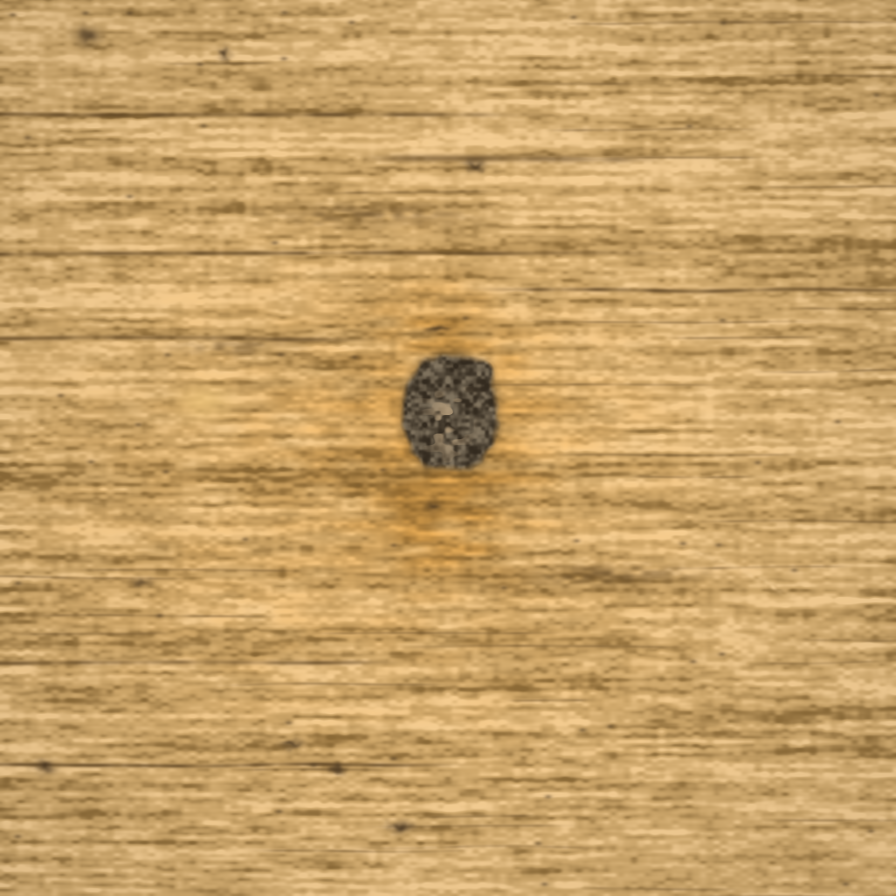
Write a three.js fragment shader that draws this texture.

```glsl
// Weathered horizontal wood grain with a rust-stained iron nail head near the middle.
#define NAIL_CENTER vec2(0.5025, 0.539)
#define NAIL_RADII vec2(0.052, 0.063)
#define GRAIN_CONTRAST 1.08
#define CRACK_COUNT 36
#define WOOD_DARK vec3(0.55, 0.42, 0.22)
#define WOOD_MID vec3(0.81, 0.66, 0.425)
#define WOOD_LIGHT vec3(0.95, 0.80, 0.575)
#define RUST_COLOR vec3(0.74, 0.52, 0.21)
#define IRON_DARK vec3(0.20, 0.165, 0.12)
#define IRON_LIGHT vec3(0.50, 0.45, 0.37)

varying vec2 vUv;

float hash(vec2 p) {
  return fract(sin(dot(p, vec2(127.1, 311.7))) * 43758.5453);
}

float noise(vec2 p) {
  vec2 i = floor(p), f = fract(p);
  f = f * f * (3.0 - 2.0 * f);
  return mix(mix(hash(i), hash(i + vec2(1.0, 0.0)), f.x),
             mix(hash(i + vec2(0.0, 1.0)), hash(i + vec2(1.0, 1.0)), f.x), f.y);
}

// Soft elliptical spot, 1 at its centre
float blob(vec2 p, vec2 center, vec2 radii) {
  vec2 q = (p - center) / radii;
  return exp(-dot(q, q));
}

// Thin broken line that fades at both ends
float crack(vec2 p, vec2 center, float halfLength, float thickness) {
  float wobble = 0.003 * (noise(vec2(p.x * 9.0, center.y * 90.0)) - 0.5);
  float fade = 1.0 - smoothstep(0.6, 1.0, abs(p.x - center.x) / halfLength);
  float d = (p.y - center.y - wobble) / thickness;
  return fade * exp(-d * d) * (0.25 + 0.75 * noise(vec2(p.x * 45.0, center.y * 70.0)));
}

// Stretched noise layers, from long streaks to short fibres
float grain(vec2 p) {
  p.y += 0.003 * (noise(p * vec2(4.0, 9.0)) - 0.5);
  float g = 0.20 * (noise(p * vec2(2.0, 30.0)) - 0.5);
  g += 0.40 * (noise(p * vec2(3.0, 100.0) + 17.0) - 0.5);
  g += 0.52 * (noise(p * vec2(8.0, 185.0) + 43.0) - 0.5);
  g += 0.42 * (noise(p * vec2(38.0, 170.0) + 71.0) - 0.5);
  g += 0.36 * (noise(p * vec2(130.0, 220.0) + 29.0) - 0.5);
  return g * GRAIN_CONTRAST;
}

float cracks(vec2 p) {
  float c = 0.0;
  for (int i = 0; i < CRACK_COUNT; i++) {
    float k = float(i);
    vec2 center = vec2(hash(vec2(k, 1.3)), hash(vec2(k, 5.7)));
    c += 0.4 * crack(p, center, mix(0.04, 0.20, hash(vec2(k, 9.1))), 0.0018);
  }
  // Main long fissures and dull smears
  c += 0.85 * crack(p, vec2(0.20, 0.872), 0.42, 0.0028);
  c += 0.80 * crack(p, vec2(0.25, 0.717), 0.55, 0.0027);
  c += 0.90 * crack(p, vec2(0.80, 0.676), 0.29, 0.0026);
  c += 0.85 * crack(p, vec2(0.15, 0.622), 0.30, 0.0028);
  c += 0.80 * crack(p, vec2(0.12, 0.260), 0.36, 0.0027);
  c += 0.85 * crack(p, vec2(0.22, 0.146), 0.32, 0.0024);
  c += 0.70 * crack(p, vec2(0.57, 0.822), 0.18, 0.0040);
  float broken = noise(p * vec2(90.0, 180.0));
  c += 0.8 * broken * blob(p, vec2(0.68, 0.358), vec2(0.085, 0.010));
  c += 0.6 * broken * blob(p, vec2(0.27, 0.612), vec2(0.060, 0.009));
  return c + 0.7 * broken * blob(p, vec2(0.42, 0.760), vec2(0.090, 0.011));
}

// Scattered pits, one candidate per cell, plus the larger knots
float pits(vec2 p) {
  vec2 cell = floor(p * 24.0);
  vec2 spot = 0.25 + 0.5 * vec2(hash(cell + 3.1), hash(cell + 8.6));
  float s = 0.4 * step(0.92, hash(cell + 15.4)) * blob(fract(p * 24.0), spot, vec2(0.10, 0.06));
  vec2 q = p + 0.006 * (vec2(noise(p * 130.0), noise(p * 130.0 + 50.0)) - 0.5);
  s += 0.75 * blob(q, vec2(0.098, 0.960), vec2(0.012, 0.009));
  s += 0.75 * blob(q, vec2(0.250, 0.940), vec2(0.006, 0.006));
  s += 0.75 * blob(q, vec2(0.530, 0.815), vec2(0.011, 0.005));
  s += 0.80 * blob(q, vec2(0.050, 0.144), vec2(0.010, 0.007));
  s += 0.75 * blob(q, vec2(0.376, 0.142), vec2(0.009, 0.005));
  s += 0.85 * blob(q, vec2(0.447, 0.077), vec2(0.011, 0.006));
  s += 0.65 * blob(q, vec2(0.325, 0.169), vec2(0.010, 0.005));
  s += 0.60 * blob(q, vec2(0.157, 0.351), vec2(0.010, 0.005));
  s += 0.70 * blob(q, vec2(0.485, 0.434), vec2(0.008, 0.006));
  return min(s + 0.75 * blob(q, vec2(0.488, 0.632), vec2(0.011, 0.004)), 1.0);
}

void main() {
  vec2 p = vUv;
  // Wood, darker toward the corners
  float t = 0.55 + grain(p);
  t += 0.35 * (crack(p, vec2(0.5, 0.371), 0.3, 0.004) + crack(p, vec2(0.2, 0.252), 0.4, 0.004));
  vec3 color = mix(WOOD_DARK, WOOD_MID, smoothstep(-0.1, 0.56, t));
  color = mix(color, WOOD_LIGHT, smoothstep(0.46, 1.0, t));
  vec2 fromMiddle = p - 0.5;
  color *= 1.03 - 0.22 * dot(fromMiddle, fromMiddle);
  // Rust bleeding into the fibres
  float rust = 0.65 * blob(p, vec2(0.495, 0.420), vec2(0.080, 0.055));
  rust += 0.40 * blob(p, vec2(0.495, 0.640), vec2(0.060, 0.045));
  rust += 0.55 * blob(p, NAIL_CENTER, vec2(0.130, 0.090));
  rust += 0.35 * blob(p, vec2(0.42, 0.45), vec2(0.36, 0.27));
  rust *= 0.25 + 0.85 * noise(p * vec2(28.0, 75.0));
  color = mix(color, RUST_COLOR * (0.7 + 0.55 * t), min(rust, 0.75));
  // Pale patch and curved scratch
  color = mix(color, vec3(0.92, 0.76, 0.47), 0.75 * blob(p, vec2(0.228, 0.552), vec2(0.028, 0.017)));
  float arc = p.y - 0.388 + 0.25 * (p.x - 0.76) + 1.6 * (p.x - 0.76) * (p.x - 0.76);
  float span = smoothstep(0.75, 0.79, p.x) * (1.0 - smoothstep(0.87, 0.90, p.x));
  color = mix(color, WOOD_LIGHT, span * noise(p * 160.0) * exp(-arc * arc / 0.000016));
  color = mix(color, vec3(0.37, 0.27, 0.14), min(cracks(p), 0.75));
  color = mix(color, vec3(0.27, 0.20, 0.12), pits(p));
  // Rough nail head with a small upper right corner
  vec2 q = (p - NAIL_CENTER) / NAIL_RADII;
  float radius = pow(pow(abs(q.x), 2.4) + pow(abs(q.y), 2.4), 1.0 / 2.4);
  radius += 0.09 * (noise(p * 95.0) - 0.5) - 0.18 * blob(q, vec2(0.82, 0.80), vec2(0.2));
  float pitted = 0.5 * noise(p * 120.0) + 0.5 * noise(p * 230.0 + 31.0);
  vec3 iron = mix(IRON_DARK, IRON_LIGHT, smoothstep(0.15, 0.9, pitted));
  float flakes = smoothstep(0.50, 0.72, noise(p * vec2(90.0, 150.0) + 12.0));
  iron = mix(iron, vec3(0.74, 0.64, 0.50), 0.85 * flakes * blob(q, vec2(-0.05, -0.15), vec2(0.42, 0.6)));
  color *= 1.0 - 0.15 * (1.0 - smoothstep(1.0, 1.2, radius));
  color = mix(color, iron, 1.0 - smoothstep(0.92, 1.08, radius));
  gl_FragColor = vec4(clamp(color, 0.0, 1.0), 1.0);
}
```
